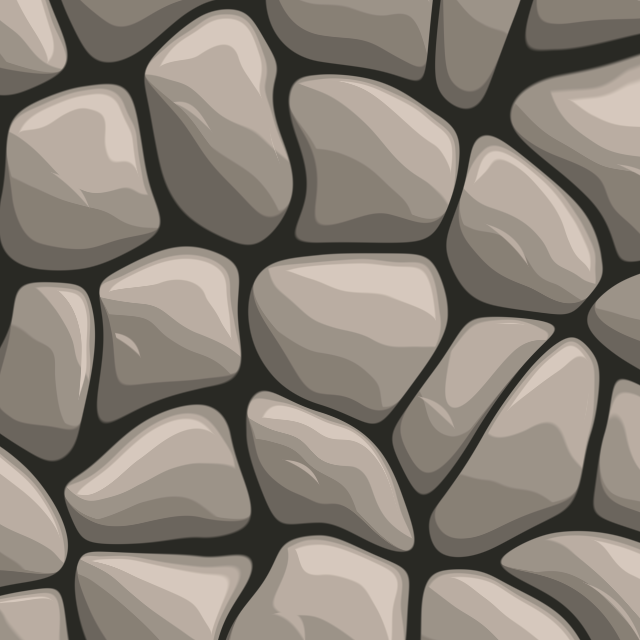
Give the GLSL for this texture, as a three.js fragment shader.

```glsl
// Cartoon wall of rounded stones in dark mortar, lit from the upper right.
// A warped, weighted Voronoi diagram with a smooth minimum shapes the stones;
// edge distance, edge facing and noise cut the flat bands of shading.
varying vec2 vUv;

const float STONES_ACROSS = 4.0;
const float SOFTNESS = 0.0065;
const float MORTAR_HALF_WIDTH = 0.033;
const float CORNER_SHARPNESS = 17.0;
const float FACING_SHARPNESS = 6.5;
const vec2 LIGHT_DIR = vec2(0.45, 0.893);

const vec3 MORTAR = vec3(0.16, 0.16, 0.14);
const vec3 SHADOW = vec3(0.42, 0.395, 0.365);
const vec3 DIM = vec3(0.535, 0.50, 0.46);
const vec3 BODY = vec3(0.61, 0.575, 0.535);
const vec3 LIT = vec3(0.73, 0.68, 0.635);
const vec3 GLINT = vec3(0.84, 0.785, 0.74);

// One stone as seen from a point: grid cell, offset from its seed,
// rounded distance to its border, and blended outward border direction.
struct Stone {
  vec2 cell;
  vec2 local;
  float edge;
  vec2 outward;
};

vec2 hash2(vec2 p) {
  vec3 q = fract(p.xyx * vec3(0.1031, 0.1030, 0.0973));
  q += dot(q, q.yzx + 33.33);
  return fract((q.xx + q.yz) * q.zy);
}

float noise(vec2 p) {
  vec2 i = floor(p);
  vec2 f = fract(p);
  f = f * f * (3.0 - 2.0 * f);
  float low = mix(hash2(i).x, hash2(i + vec2(1.0, 0.0)).x, f.x);
  float high = mix(hash2(i + vec2(0.0, 1.0)).x, hash2(i + 1.0).x, f.x);
  return mix(low, high, f.y);
}

vec2 warp(vec2 p, float amount) {
  vec2 bend = vec2(noise(p * 1.35 + 3.7), noise(p * 1.35 + 41.2));
  return p + amount * (bend - 0.5);
}

vec2 seedPoint(vec2 cell) {
  return cell + 0.5 + 0.74 * (hash2(cell + 17.0) - 0.5);
}

// Squared distance reduced by a random weight, so stone sizes vary.
float power(vec2 offset, vec2 cell) {
  return dot(offset, offset) - 0.16 * hash2(cell + 71.0).y;
}

Stone findStone(vec2 p) {
  Stone stone;
  float nearest = 100.0;
  for (int y = -1; y <= 1; y++) {
    for (int x = -1; x <= 1; x++) {
      vec2 cell = floor(p) + vec2(float(x), float(y));
      vec2 offset = p - seedPoint(cell);
      float reach = power(offset, cell);
      if (reach < nearest) {
        nearest = reach;
        stone.cell = cell;
        stone.local = offset;
      }
    }
  }
  float cornerSum = 0.0;
  float facingSum = 0.0;
  vec2 direction = vec2(0.0);
  for (int y = -2; y <= 2; y++) {
    for (int x = -2; x <= 2; x++) {
      if (x == 0 && y == 0) continue;
      vec2 cell = stone.cell + vec2(float(x), float(y));
      vec2 offset = p - seedPoint(cell);
      vec2 toward = stone.local - offset;
      float gap = max(length(toward), 0.05);
      float border = 0.5 * (power(offset, cell) - nearest) / gap;
      float weight = exp(-FACING_SHARPNESS * border);
      cornerSum += exp(-CORNER_SHARPNESS * border);
      facingSum += weight;
      direction += weight * toward / gap;
    }
  }
  stone.edge = -log(cornerSum) / CORNER_SHARPNESS;
  stone.outward = direction / facingSum;
  return stone;
}

float cover(float field, float softness) {
  return smoothstep(-softness, softness, field);
}

// Thin curved scratch, thickest in the middle.
float scratch(vec2 p, float halfLength, float thickness) {
  float taper = 1.0 - p.x * p.x / (halfLength * halfLength);
  return thickness * taper - abs(p.y + 1.2 * p.x * p.x);
}

vec3 shadeStone(Stone stone, float inset) {
  vec2 grain = stone.local + stone.cell * 7.3;
  float broad = noise(grain * 2.6);
  float fine = noise(grain * 4.3 + 19.0);
  float facing = dot(stone.outward, LIGHT_DIR);
  float relief = 0.6 * facing + 0.6 * dot(stone.local, LIGHT_DIR)
               + 0.5 * (broad - 0.5) + 0.14 * (fine - 0.5);

  // Broad flat tones
  vec3 color = mix(DIM, BODY, cover(relief + 0.2, 0.012));
  color = mix(color, LIT, cover(relief - 0.17, 0.012));

  // Scratch on some of the stones
  vec2 chance = hash2(stone.cell + 5.0);
  vec2 tilted = mat2(0.8, 0.6, -0.6, 0.8) * (stone.local + 0.16 * (chance - 0.3));
  float mark = cover(scratch(tilted, 0.17, 0.02), SOFTNESS);
  color = mix(color, LIT, mark * step(0.6, chance.x));

  // Outer rim and the bright crescent inside it
  float litSide = smoothstep(0.0, 0.5, facing);
  float rim = 0.012 + 0.045 * fine;
  color = mix(color, BODY, cover(rim * litSide - inset, SOFTNESS));
  float width = 0.17 * smoothstep(0.25, 0.85, facing + 0.9 * (broad - 0.5));
  float crescent = 0.5 * width - abs(inset - rim - 0.015 - 0.5 * width) - 0.01;
  color = mix(color, GLINT, cover(crescent, SOFTNESS));

  // Two steps of shadow along the far side
  float shade = smoothstep(0.0, 0.8, -facing) * (0.45 + broad);
  color = mix(color, DIM, cover(0.26 * shade - inset - 0.01, SOFTNESS));
  return mix(color, SHADOW, cover(0.17 * shade - inset - 0.005, SOFTNESS));
}

void main() {
  vec2 p = warp(vUv * STONES_ACROSS + vec2(2.3, 5.6), 0.4);
  Stone stone = findStone(p);
  float inset = stone.edge - MORTAR_HALF_WIDTH;
  vec3 color = mix(MORTAR, shadeStone(stone, inset), cover(inset, SOFTNESS));
  gl_FragColor = vec4(color, 1.0);
}
```
